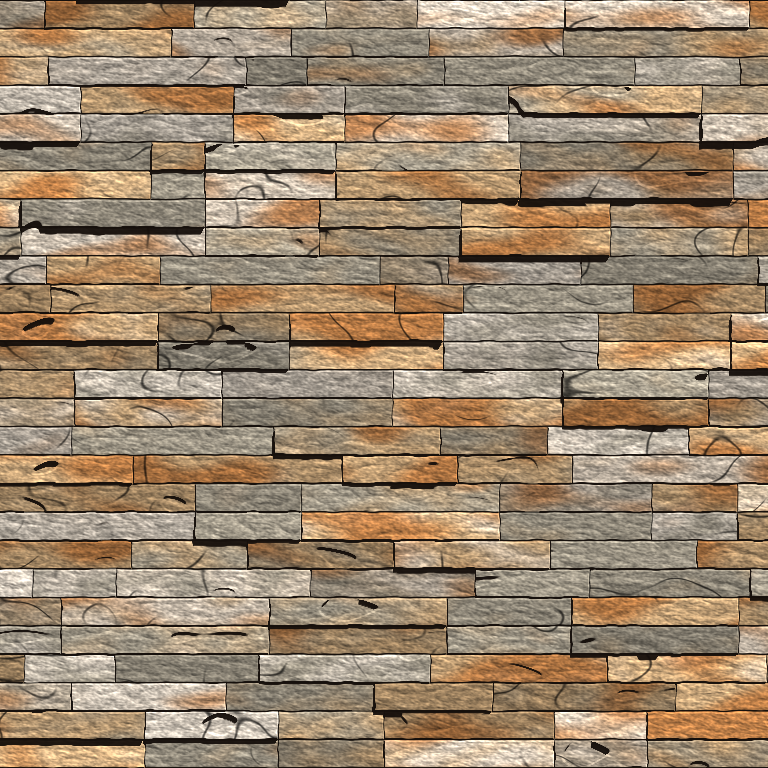
Reproduce this texture procedurally as a WebGL 1 fragment shader.

```glsl
precision highp float;
// Stacked ledge-stone wall: 27 thin courses of split stones with random lengths.
// Each stone projects by its own depth; marching toward a light at the upper
// right casts the black shadows, and creased gradient noise carves the faces.
uniform vec2 u_resolution;

float hash(vec2 p) {
  vec3 q = fract(p.xyx * 0.1031);
  q += dot(q, q.yzx + 33.33);
  return fract((q.x + q.y) * q.z);
}

float cornerGradient(vec2 cell, vec2 offset) {
  float angle = 6.2832 * hash(cell);
  return dot(vec2(cos(angle), sin(angle)), offset);
}

float gradientNoise(vec2 p) {
  vec2 i = floor(p), f = fract(p);
  vec2 u = f * f * f * (f * (f * 6.0 - 15.0) + 10.0);
  vec2 e = vec2(1.0, 0.0);
  return mix(mix(cornerGradient(i, f), cornerGradient(i + e.xy, f - e.xy), u.x),
             mix(cornerGradient(i + e.yx, f - e.yx), cornerGradient(i + e.xx, f - e.xx), u.x), u.y);
}

// Creased layers of split rock, stretched along the courses
float rockFace(vec2 p, vec2 seed) {
  float sum = 0.0, amplitude = 0.55;
  vec2 q = p * vec2(19.0, 42.0) + seed;
  for (int i = 0; i < 4; i++) {
    sum += amplitude * abs(gradientNoise(q));
    q = q * 2.0 + vec2(q.y * 0.35, 7.3);
    amplitude *= 0.56;
  }
  return sum;
}

// Ragged outlines
vec2 roughen(vec2 p) {
  return p + vec2(0.0022, 0.0016) * gradientNoise(p * vec2(38.0, 60.0));
}

// xy: column and course of the stone, z: distance to its nearest joint
vec3 stoneAt(vec2 p) {
  float y = p.y * 27.0, course = floor(y);
  // Some neighbouring courses share their upright joints
  float layout = hash(vec2(course, 9.0)) < 0.5 ? 2.0 * floor(course / 2.0) : course;
  float x = p.x * 5.2 + hash(vec2(layout, 3.0));
  float column = floor(x);
  if (fract(x) < 0.8 * hash(vec2(column, layout))) column -= 1.0;
  float left = column + 0.8 * hash(vec2(column, layout));
  float right = column + 1.0 + 0.8 * hash(vec2(column + 1.0, layout));
  float side = min(x - left, right - x) / 5.2;
  float bed = min(fract(y), 1.0 - fract(y)) / 27.0;
  return vec3(column, course, min(side * 1.4, bed));
}

// Projection of the wall, including broken-off corners
float relief(vec2 p) {
  vec3 stone = stoneAt(roughen(p));
  float depth = 0.0045 + 0.014 * pow(hash(stone.xy + 41.0), 3.0);
  float broken = gradientNoise(p * vec2(11.0, 24.0) + stone.xy * vec2(17.3, 9.1));
  depth *= mix(0.3, 1.0, smoothstep(-0.42, -0.37, broken));
  return depth * smoothstep(0.0, 0.002, stone.z);
}

void main() {
  vec2 p = gl_FragCoord.xy / min(u_resolution.x, u_resolution.y);
  vec3 stone = stoneAt(roughen(p));
  vec2 seed = stone.xy * vec2(13.7, 7.9);
  vec2 toLight = normalize(vec2(0.38, 0.92));

  // Stone colour: grey to tan, some pale, some stained with rust
  float warmth = hash(stone.xy + 5.0) + 0.7 * gradientNoise(p * 2.6 + 4.0);
  float mottle = gradientNoise(p * vec2(16.0, 34.0) + seed);
  vec3 color = mix(vec3(0.59, 0.56, 0.50), vec3(0.74, 0.61, 0.45),
                   smoothstep(0.2, 0.75, warmth + 0.35 * mottle));
  float pale = hash(stone.xy + 23.0) + 0.3 * mottle;
  color = mix(color, vec3(0.81, 0.77, 0.72), 0.85 * smoothstep(0.55, 0.9, pale));
  float stain = gradientNoise(p * vec2(8.0, 19.0) + seed * 1.7) + 0.7 * (warmth - 0.6);
  color = mix(color, vec3(0.64, 0.39, 0.19), 0.75 * smoothstep(0.05, 0.5, stain));
  color *= 0.76 + 0.38 * hash(stone.xy + 71.0);

  // Mineral grain and thin dark cracks
  color *= 1.0 + 0.22 * gradientNoise(p * 210.0) + 0.18 * gradientNoise(p * vec2(70.0, 120.0) + seed);
  float crack = abs(gradientNoise(p * vec2(13.0, 17.0) + seed * 2.3));
  float cracked = smoothstep(0.12, 0.3, gradientNoise(p * 9.0 + seed));
  color *= 1.0 - 0.65 * cracked * (1.0 - smoothstep(0.0, 0.035, crack));

  // Slopes facing the light brighten, those facing away darken
  float height = relief(p);
  vec2 ahead = p + 0.002 * toLight;
  float rise = 2.4 * (rockFace(ahead, seed) - rockFace(p, seed));
  rise += 60.0 * clamp(relief(ahead) - height, -0.005, 0.004);
  color *= clamp(1.03 - rise, 0.42, 1.45);
  color *= mix(0.5, 1.0, smoothstep(0.0, 0.0022, stone.z));

  // Cast shadow
  float blocked = 0.0;
  for (int i = 1; i <= 12; i++) {
    float reach = 0.0015 * float(i);
    blocked = max(blocked, relief(p + reach * toLight) - height - reach);
  }
  color = mix(color, vec3(0.08, 0.055, 0.04), 0.95 * smoothstep(0.0, 0.0016, blocked));
  gl_FragColor = vec4(color, 1.0);
}
```
